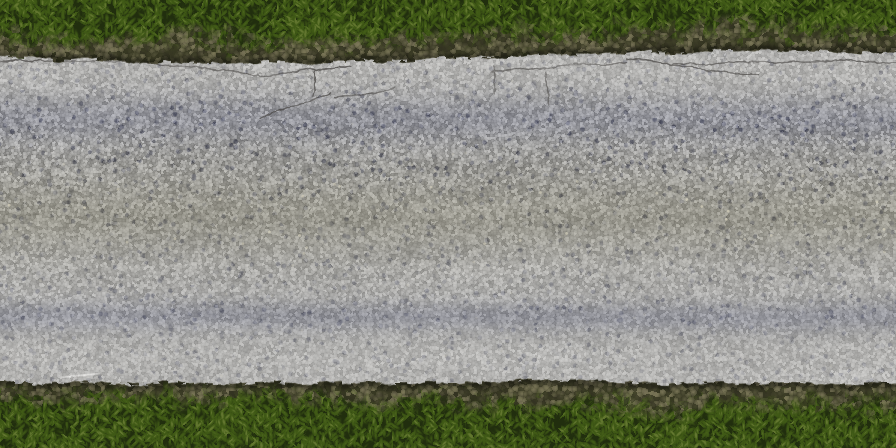
Write a Shadertoy shader that draws this texture.

```glsl
const float ROAD_TOP = 0.873;
const float ROAD_BOTTOM = 0.145;
const float GRAIN_SCALE = 150.0;
const float GRAIN_CONTRAST = 0.30;
const float CRACK_WIDTH = 0.0012;
const vec3 ASPHALT = vec3(0.672, 0.670, 0.662);
const vec3 COOL_SHIFT = vec3(-0.014, -0.008, 0.026);
const vec3 WARM_SHIFT = vec3(0.008, 0.004, -0.026);
const vec3 GRASS_DARK = vec3(0.13, 0.18, 0.055);
const vec3 GRASS_MID = vec3(0.25, 0.35, 0.085);
const vec3 GRASS_LIGHT = vec3(0.43, 0.50, 0.22);
const vec3 SOIL_DARK = vec3(0.21, 0.20, 0.14);
const vec3 SOIL_LIGHT = vec3(0.50, 0.47, 0.37);

// Crack segments: start xy, end xy, in units of canvas height
const vec4 CRACKS[11] = vec4[11](
    vec4(0.00, 0.864, 0.36, 0.860), vec4(0.36, 0.860, 0.59, 0.832),
    vec4(0.59, 0.832, 0.78, 0.852), vec4(0.70, 0.840, 0.70, 0.785),
    vec4(0.58, 0.740, 0.74, 0.790), vec4(0.75, 0.780, 0.88, 0.805),
    vec4(1.104, 0.85, 1.104, 0.79), vec4(1.22, 0.840, 1.225, 0.77),
    vec4(1.10, 0.840, 1.40, 0.862), vec4(1.40, 0.870, 1.69, 0.830),
    vec4(1.50, 0.858, 2.00, 0.864));

vec2 hash2(vec2 p) {
    vec3 q = fract(p.xyx * vec3(0.1031, 0.1030, 0.0973));
    q += dot(q, q.yzx + 33.33);
    return fract((q.xx + q.yz) * q.zy);
}

// Cellular noise: x = distance to nearest point, y = random value of its cell
vec2 cells(vec2 p) {
    vec2 base = floor(p), best = vec2(9.0, 0.0);
    for (int j = -1; j <= 1; j++)
    for (int i = -1; i <= 1; i++) {
        vec2 cell = base + vec2(i, j);
        float d = length(cell + hash2(cell) - p);
        if (d < best.x) best = vec2(d, hash2(cell + 71.7).x);
    }
    return best;
}

// Layered sines, roughly -1 to 1
float waves(vec2 p) {
    float sum = 0.0, amp = 0.5;
    for (int i = 0; i < 5; i++) {
        sum += amp * sin(p.x + 1.7 * sin(p.y + float(i))) * cos(p.y * 0.8 + sin(p.x * 0.6));
        p = mat2(1.5, 1.1, -1.1, 1.5) * p + 2.3;
        amp *= 0.65;
    }
    return sum;
}

float band(float y, float center, float width) {
    float t = (y - center) / width;
    return exp(-t * t);
}

float segment(vec2 p, vec2 a, vec2 b) {
    vec2 ab = b - a;
    return length(p - a - ab * clamp(dot(p - a, ab) / dot(ab, ab), 0.0, 1.0));
}

vec3 road(vec2 p, float pixel) {
    float y = p.y + 0.006 * waves(vec2(p.x * 4.0, p.y * 3.0));
    float topTrack = band(y, 0.735, 0.05), lowTrack = band(y, 0.295, 0.032);
    float middle = band(y, 0.52, 0.095);

    // Wheel tracks and worn lanes
    float tone = -0.085 * topTrack - 0.075 * lowTrack - 0.075 * middle
               - 0.04 * band(y, 0.645, 0.06) + 0.03 * band(y, 0.18, 0.05)
               + 0.03 * band(y, 0.85, 0.04);
    tone += 0.018 * waves(p * vec2(6.0, 22.0)) + 0.008 * sin(y * 95.0 + sin(p.x * 2.0));
    vec3 color = ASPHALT + tone + COOL_SHIFT * (topTrack + lowTrack) + WARM_SHIFT * middle;

    // Stones and the bluish pits between them
    vec2 fine = cells(p * GRAIN_SCALE), coarse = cells(p * GRAIN_SCALE * 0.55 + 19.0);
    float rough = 0.7 + 0.4 * band(y, 0.66, 0.13) + 0.15 * band(y, 0.38, 0.08);
    color += GRAIN_CONTRAST * rough * ((fine.y - 0.5) * 0.7 - (fine.x - 0.45) * 0.35);
    color -= rough * vec3(0.17, 0.165, 0.13) * smoothstep(0.78, 0.98, coarse.y)
           * smoothstep(0.6, 0.25, coarse.x);

    // Scattered pale chips, mostly along the middle
    vec2 chip = cells(p * 48.0 + 5.0);
    float chipMask = step(0.955, chip.y) * smoothstep(0.22, 0.08, chip.x);
    color = mix(color, vec3(0.84, 0.82, 0.74), chipMask * (0.15 + 0.6 * middle));

    // Pale scrape
    float scrape = segment(p, vec2(0.14, 0.158), vec2(0.22, 0.166));
    color += 0.14 * smoothstep(0.002 + pixel, 0.0, scrape);

    // Cracks on the upper shoulder
    vec2 bent = p + 0.006 * vec2(waves(p.yx * 38.0), waves(p * 31.0 + 4.0));
    float nearest = 1.0;
    for (int i = 0; i < 11; i++) nearest = min(nearest, segment(bent, CRACKS[i].xy, CRACKS[i].zw));
    float crack = 1.0 - smoothstep(CRACK_WIDTH * 0.4, CRACK_WIDTH + pixel * 0.7, nearest);
    return mix(color, vec3(0.27, 0.26, 0.25), crack * (0.55 + 0.25 * waves(p * 17.0)));
}

// Three crossed layers of stretched cells form the blades
vec3 grass(vec2 p) {
    float blade = 0.0;
    for (int i = 0; i < 3; i++) {
        float angle = -0.9 + 0.85 * float(i), c = cos(angle), s = sin(angle);
        vec2 q = mat2(c, s, -s, c) * (p + 0.004 * waves(p * 30.0));
        vec2 cell = cells(q * vec2(130.0, 42.0) + float(i) * 37.0);
        blade = max(blade, cell.y * (1.15 - cell.x));
    }
    blade += 0.13 * waves(p * vec2(13.0, 22.0));
    vec3 color = mix(GRASS_DARK, GRASS_MID, smoothstep(0.22, 0.68, blade));
    return mix(color, GRASS_LIGHT, 0.75 * smoothstep(0.70, 1.05, blade));
}

vec3 soil(vec2 p) {
    vec2 clod = cells(p * 95.0 + 8.0);
    float tone = clod.y * (1.1 - 0.7 * clod.x) + 0.15 * waves(p * 25.0);
    return mix(SOIL_DARK, SOIL_LIGHT, smoothstep(0.0, 1.0, tone));
}

void mainImage(out vec4 fragColor, in vec2 fragCoord) {
    float pixel = 1.0 / iResolution.y;
    vec2 p = fragCoord * pixel;

    // Ragged road borders; verge is positive outside the asphalt
    float ragged = 0.006 * waves(p * 32.0) + 0.007 * (cells(p * 55.0).y - 0.5);
    float top = ROAD_TOP + 0.013 * cos(2.73 * (p.x - 1.7));
    float bottom = ROAD_BOTTOM + 0.008 * band(p.x, 1.27, 0.12);
    float above = p.y - top, below = bottom - p.y;
    float verge = max(above, below) + ragged;

    // Bare soil thins out into grass
    float soilWidth = above > 0.0 ? 0.045 : 0.030 + 0.018 * smoothstep(0.6, 1.5, p.x);
    float growth = verge - soilWidth + 0.022 * waves(p * vec2(11.0, 17.0))
                 + 0.035 * (cells(p * 60.0 + 3.0).y - 0.5);
    vec3 ground = mix(soil(p), grass(p), 0.12 + 0.88 * smoothstep(-0.022, 0.026, growth));
    ground *= 1.0 - 0.35 * band(verge, 0.004, 0.008);

    vec3 color = mix(road(p, pixel), ground, smoothstep(-pixel, pixel, verge));
    fragColor = vec4(clamp(color, 0.0, 1.0), 1.0);
}
```
